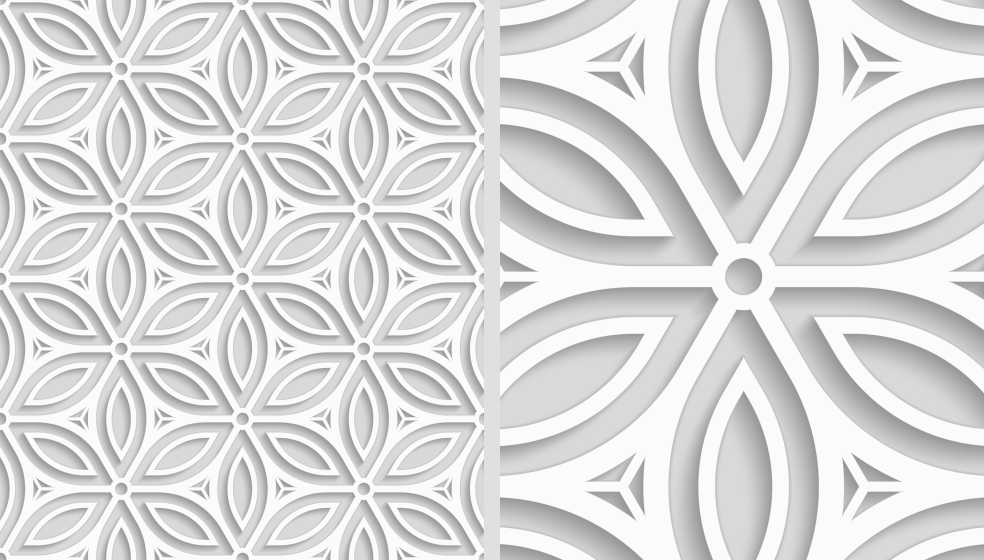
Left, the full canvas; right, a detail of the centre.
This pattern is drawn by a Shadertoy shader. Its source:

```glsl
// Vector from the nearest flower centre on a triangular lattice of side 1.
vec2 flowerCell(vec2 p) {
    vec2 period = vec2(sqrt(3.0), 1.0);
    vec2 a = mod(p + 0.5 * period, period) - 0.5 * period;
    vec2 b = mod(p, period) - 0.5 * period;
    return dot(a, a) < dot(b, b) ? a : b;
}

// Distance to a petal: round flanks running tangentially into 60 degree tips.
float petalDistance(vec2 p) {
    vec2 q = abs(p) + vec2(0.343, 0.0);
    float reach = q.y < q.x * 0.57735 ? length(q) : dot(q, vec2(0.866025, 0.5));
    return reach - 0.522;
}

// Signed distance to the raised lattice, positive on the raised face.
float relief(vec2 p) {
    vec2 cell = flowerCell(p);
    float r = length(cell);

    // Fold the six sectors onto one petal axis.
    float sector = radians(60.0);
    float angle = mod(atan(cell.y, cell.x), sector) - 0.5 * sector;
    vec2 local = r * vec2(abs(sin(angle)), cos(angle));

    float petal = petalDistance(vec2(local.x, local.y - 0.5));
    float spoke = 0.5 * local.y - 0.866025 * local.x;

    float groove = max(petal, -petal - 0.071);
    float core = petal + 0.111;
    float triangles = max(0.06 - petal, 0.012 - spoke);
    float recess = min(min(groove, core), triangles);

    // Round hub with a drilled hole.
    recess = max(recess, 0.08 - r);
    return min(recess, r - 0.044);
}

// Soft shadow from a light at the upper right, fading with distance.
float castShadow(vec2 p) {
    const int STEPS = 20;
    float shade = 0.0;
    for (int i = 0; i < STEPS; i++) {
        float t = (float(i) + 0.5) / float(STEPS);
        float blocked = smoothstep(-0.012, 0.012, relief(p + 0.085 * t * vec2(0.7071)));
        shade = max(shade, blocked * (1.0 - t));
    }
    return shade;
}

void mainImage(out vec4 fragColor, in vec2 fragCoord) {
    // Four flowers fit the canvas height.
    vec2 centre = vec2(0.5 * iResolution.x / iResolution.y + 0.001, 0.502);
    vec2 p = 4.0 * (fragCoord / iResolution.y - centre);
    float pixel = 4.0 / iResolution.y;

    float ground = mix(0.85, 0.54, castShadow(p));
    float raised = smoothstep(-0.75 * pixel, 0.75 * pixel, relief(p));
    fragColor = vec4(vec3(mix(ground, 0.985, raised)), 1.0);
}
```
